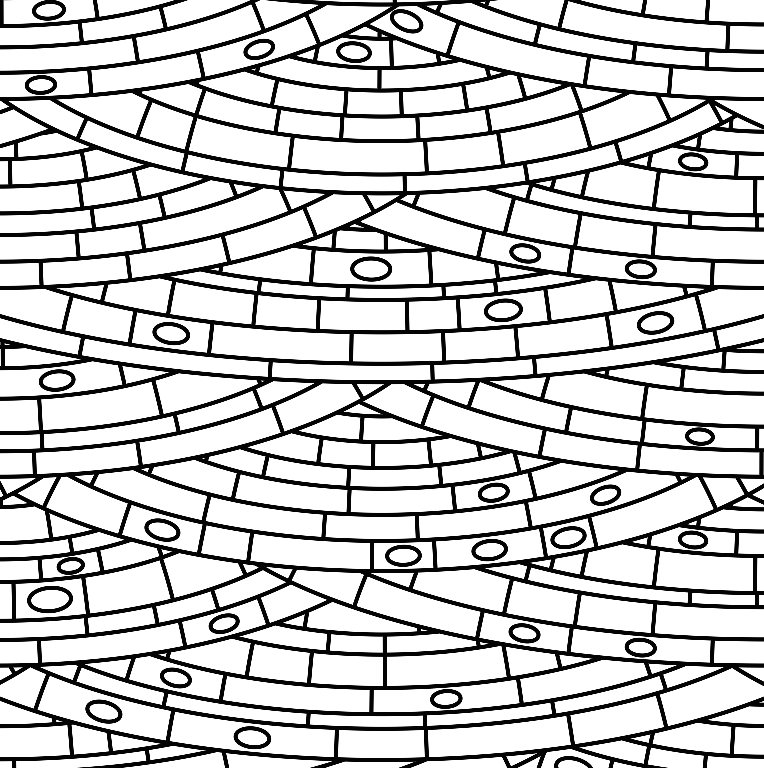
Reproduce this pattern procedurally as a WebGL 2 fragment shader.

```glsl
#version 300 es
precision highp float;
// Rows of overlapping bowl-shaped scales in black ink on white paper.
// Each scale is an ellipse cut into concentric rings, each ring into uneven
// bricks whose joints follow the curves normal to it; a few bricks hold an oval.
uniform vec2 u_resolution;
out vec4 fragColor;

const vec3 PAPER = vec3(1.0);
const vec3 INK = vec3(0.01);
const float LINE_HALF = 0.0027;
const float ROW_BASE = 0.0105;
const float ROW_STEP = 0.1236;
const float SCALE_DEPTH = 0.27;
const float RING_STEP = 0.0335;

struct Scale { vec2 id; vec2 centre; vec2 axes; float gap; };
struct Cell { float index; float low; float high; };

float hash(vec2 p) {
  vec3 q = fract(p.xyx * vec3(0.1031, 0.1030, 0.0973));
  q += dot(q, q.yzx + 33.33);
  return fract((q.x + q.y) * q.z);
}

// Signed distance to an ellipse, first order
float ellipseDistance(vec2 p, vec2 axes) {
  float r = length(p / axes);
  return r * (r - 1.0) / max(length(p / (axes * axes)), 1e-4);
}

// Uneven 1D division; edge zero stays in place
float edgeAt(float n, float seed) {
  return n + step(0.5, abs(n)) * 0.6 * (hash(vec2(n, seed)) - 0.5);
}

Cell cellAt(float x, float seed) {
  float n = floor(x + 0.5);
  if (x < edgeAt(n, seed)) n -= 1.0;
  return Cell(n, edgeAt(n, seed), edgeAt(n + 1.0, seed));
}

float edgeDistance(float x, Cell c) {
  return min(abs(x - c.low), abs(x - c.high));
}

// Offset from the scale centre, kept on its lower half
vec2 bowlOffset(vec2 p, vec2 centre) {
  vec2 d = p - centre;
  return vec2(d.x, min(d.y, -0.02));
}

// Frontmost scale at p; gap is the distance to the scales lying over it
Scale findScale(vec2 p) {
  Scale s;
  s.gap = 1.0;
  float top = floor((p.y - ROW_BASE) / ROW_STEP) + 1.0;
  for (int k = 0; k < 5; k++) {
    float row = top - float(k);
    float shift = 0.5 * mod(row + 1.0, 2.0);
    float col = floor(p.x - shift);
    float front = step(0.5, hash(vec2(col + 31.0, row + 17.0)));
    for (int side = 0; side < 2; side++) {
      s.id = vec2(col + abs(front - float(side)), row);
      float spread = hash(s.id + vec2(5.0, 43.0));
      s.axes = vec2(mix(0.59, 0.84, spread * spread), SCALE_DEPTH);
      s.centre = vec2(s.id.x + shift, ROW_BASE + row * ROW_STEP + SCALE_DEPTH);
      float d = ellipseDistance(bowlOffset(p, s.centre), s.axes);
      if (d < 0.0) return s;
      s.gap = min(s.gap, d);
    }
  }
  return s;
}

// Point on the ring of relative radius r, at position s along it
vec2 ringPoint(float s, float r, vec2 axes, float bend) {
  float x = s;
  float drop = 1.0;
  for (int i = 0; i < 5; i++) {
    float t = x / (axes.x * r);
    drop = sqrt(max(1.0 - t * t, 0.02));
    x = s * pow(drop, bend);
  }
  return vec2(x, -axes.y * r * drop);
}

// Distance to an oval lying along the ring, if it is wholly in view
float ovalDistance(vec2 p, Scale s, vec2 offset, vec2 radii) {
  vec2 centre = s.centre + offset;
  Scale owner = findScale(centre);
  if (distance(owner.id, s.id) > 0.1 || owner.gap < radii.x * 1.05) return 1.0;
  vec2 normal = normalize(offset / (s.axes * s.axes));
  vec2 d = p - centre;
  return abs(ellipseDistance(vec2(dot(d, vec2(-normal.y, normal.x)), dot(d, normal)), radii));
}

float inkDistance(vec2 p) {
  Scale s = findScale(p);
  float seed = floor(hash(s.id + vec2(71.0, 9.0)) * 400.0);
  vec2 d = bowlOffset(p, s.centre);

  // Rings
  float r = length(d / s.axes);
  float depth = (1.0 - r) * s.axes.y / RING_STEP;
  Cell ring = cellAt(depth, seed);
  float slope = s.axes.y * length(d / (s.axes * s.axes)) / max(r, 0.01);
  float ink = min(s.gap, edgeDistance(depth, ring) * RING_STEP / slope);

  // Brick joints, along curves normal to the rings
  float ringSeed = seed + 13.0 * ring.index + 7.0;
  float midR = max(1.0 - 0.5 * (ring.low + ring.high) * RING_STEP / s.axes.y, 0.08);
  float bend = pow(s.axes.y / s.axes.x, 2.0);
  float stretch = pow(midR * s.axes.y / -d.y, bend);
  float along = d.x * stretch;
  float brickStep = mix(0.11, 0.20, hash(vec2(ringSeed, 3.0))) * (0.45 + 0.55 * midR);
  float phase = 40.0 + 7.0 * hash(vec2(ringSeed, 11.0));
  Cell brick = cellAt(along / brickStep + phase, ringSeed);
  float joint = edgeDistance(along / brickStep + phase, brick) * brickStep;
  ink = min(ink, joint / length(vec2(stretch, bend * along / d.y)));

  // Ovals in some of the thicker bricks
  float thickness = (ring.high - ring.low) * RING_STEP;
  float brickLength = (brick.high - brick.low) * brickStep;
  vec2 radii = vec2(1.8, 1.0) * min(0.3 * thickness, 0.0155);
  bool roomy = thickness > 0.029 && brickLength > 3.0 * radii.x;
  if (roomy && hash(vec2(brick.index, ringSeed + 29.0)) < 0.27) {
    float middle = (0.5 * (brick.low + brick.high) - phase) * brickStep;
    ink = min(ink, ovalDistance(p, s, ringPoint(middle, midR, s.axes, bend), radii));
  }
  return ink;
}

void main() {
  vec2 p = gl_FragCoord.xy / u_resolution.x;
  float soft = 0.3 / u_resolution.x;
  float paper = smoothstep(LINE_HALF - soft, LINE_HALF + soft, inkDistance(p));
  fragColor = vec4(mix(INK, PAPER, paper), 1.0);
}
```
